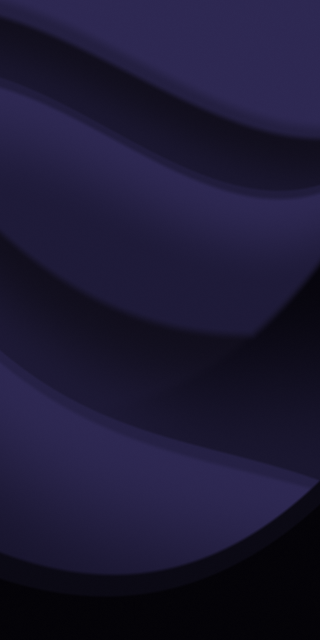
Reproduce this background procedurally as a Shadertoy shader.

```glsl
// Overlapping indigo waves that fade into shadow, stacked from top to bottom.
// Each border is a cubic through four heights; every layer is shaded by its
// distance to a border, and a fine hashed grain hides colour banding.

// Cubic through heights h at x = 0, 1/3, 2/3 and 1
float curve(float x, vec4 h) {
    vec4 d = 3.0 * x - vec4(0.0, 1.0, 2.0, 3.0);
    return dot(h, vec4(-d.y * d.z * d.w / 6.0, d.x * d.z * d.w / 2.0,
                       -d.x * d.y * d.w / 2.0, d.x * d.y * d.z / 6.0));
}

// 0 above a border, 1 below it
float below(float depth, float softness) {
    return smoothstep(-softness, softness, depth);
}

float hash(vec2 p) {
    vec3 q = fract(vec3(p.xyx) * 0.1031);
    q += dot(q, q.yzx + 33.33);
    return fract((q.x + q.y) * q.z);
}

void mainImage(out vec4 fragColor, in vec2 fragCoord) {
    vec2 uv = fragCoord / iResolution.xy;
    float x = uv.x, y = 1.0 - uv.y; // y grows downwards

    vec3 violet = vec3(0.178, 0.157, 0.322);
    vec3 indigo = vec3(0.118, 0.104, 0.222);
    vec3 dusk = vec3(0.100, 0.088, 0.185);
    vec3 shade = vec3(0.066, 0.056, 0.112);
    vec3 ink = vec3(0.026, 0.020, 0.050);

    // Depth below each border
    float crest = y - curve(x, vec4(0.026, 0.096, 0.177, 0.217));
    float crestRim = y - curve(x, vec4(0.000, 0.070, 0.154, 0.199));
    float middle = y - curve(x, vec4(0.121, 0.199, 0.279, 0.289));
    float middleRim = y - curve(x, vec4(0.137, 0.212, 0.292, 0.302));
    float belly = y - curve(x, vec4(0.362, 0.475, 0.521, 0.514));
    float fold = y - curve(x, vec4(0.651, 0.638, 0.570, 0.410));
    float lower = y - curve(x, vec4(0.547, 0.650, 0.703, 0.751));
    float lowerRim = y - curve(x, vec4(0.566, 0.669, 0.724, 0.768));
    float keel = y - curve(x, vec4(0.863, 0.898, 0.866, 0.751));
    float abyss = y - curve(x, vec4(0.904, 0.932, 0.898, 0.788));

    // Top sheet with its dim rim, over the first shadow
    vec3 sheet = mix(violet, vec3(0.138, 0.122, 0.252), below(crestRim, 0.012));
    vec3 shadow = mix(shade, dusk, smoothstep(0.0, 0.11, crest));
    vec3 col = mix(sheet, shadow, below(crest, 0.007));

    // Middle wave, fading downwards
    vec3 wave = mix(violet, indigo, smoothstep(0.0, 0.17 - 0.04 * x, middleRim));
    wave = mix(vec3(0.127, 0.112, 0.235), wave, below(middleRim, 0.005));
    col = mix(col, wave, below(middle, 0.003));

    // Hollow below it, with a faint diagonal fold
    vec3 hollow = mix(shade, vec3(0.112, 0.098, 0.207), smoothstep(0.0, 0.18, belly));
    vec3 cove = mix(ink, dusk, smoothstep(0.42, 0.74, y));
    hollow = mix(hollow, cove, below(fold, 0.012) * smoothstep(0.25, 0.75, x));
    col = mix(col, hollow, max(below(belly, 0.010), below(fold, 0.014) * step(0.5, x)));

    // Lower wave, darkest at its keel
    wave = mix(violet, vec3(0.095, 0.083, 0.180),
               smoothstep(0.01, 0.31 - 0.05 * x, lowerRim));
    wave = mix(vec3(0.145, 0.128, 0.268), wave, below(lowerRim, 0.005));
    col = mix(col, wave, below(lower, 0.003));

    // Two dark steps at the bottom
    col = mix(col, vec3(0.042, 0.036, 0.078), below(keel, 0.004));
    col = mix(col, vec3(0.016, 0.012, 0.030), below(abyss, 0.003));

    col += (hash(fragCoord) - 0.5) * 0.006;
    fragColor = vec4(clamp(col, 0.0, 1.0), 1.0);
}
```
